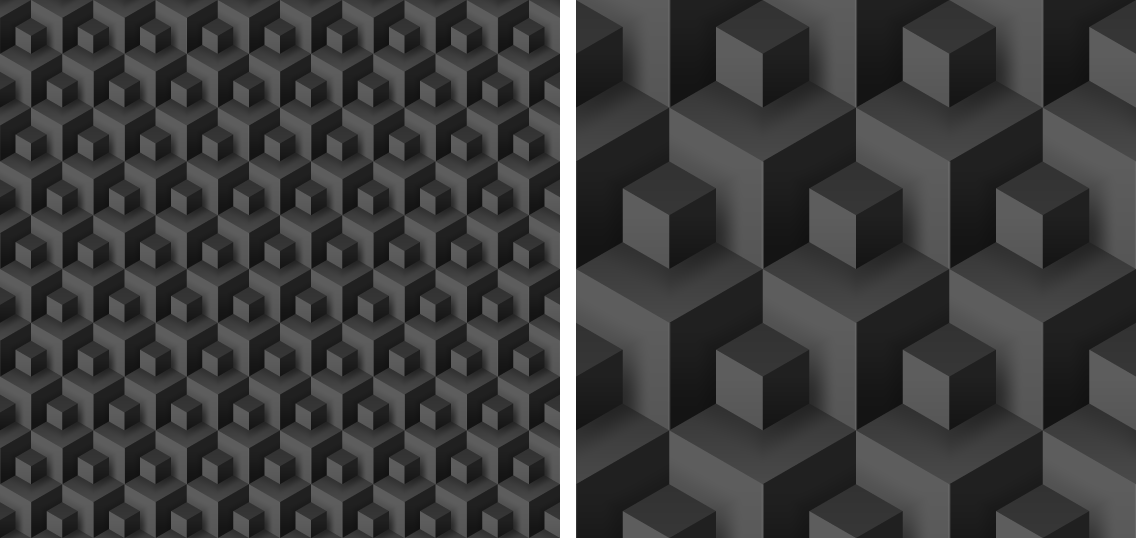
Left: the whole. Right: its middle third, enlarged.
Give the GLSL for this pattern, as a WebGL 2 fragment shader.

```glsl
#version 300 es
precision highp float;
// Stacked grey cubes in isometric view, with a half-size cube in every hollow.
// Cells of a hexagonal lattice are split into three faces; soft contact
// shadows follow the distance to the small cubes. Unit: edge of a large cube.

uniform vec2 u_resolution;
out vec4 fragColor;

const float ROOT3 = 1.7320508;
const vec2 PERIOD = vec2(ROOT3, 3.0);   // two staggered rows
const vec2 REPEATS = vec2(9.0, 5.0);
const float SMALL_APOTHEM = 0.25 * ROOT3;
const int AA = 4;

const float TOP_FRONT = 0.290, TOP_BACK = 0.185;
const float LEFT_LIT = 0.365, LEFT_LOW = 0.335;
const float RIGHT_HIGH = 0.125, RIGHT_LOW = 0.078;
const float SMALL_TOP = 0.205, EDGE_LIGHT = 0.45;

float hash(vec2 p) {
    vec3 q = fract(vec3(p.xyx) * 0.1031);
    q += dot(q, q.yzx + 33.33);
    return fract((q.x + q.y) * q.z);
}

// Offset from the nearest centre of the hexagonal lattice.
vec2 hexLocal(vec2 p) {
    vec2 a = mod(p, PERIOD) - 0.5 * PERIOD;
    vec2 b = mod(p + 0.5 * PERIOD, PERIOD) - 0.5 * PERIOD;
    return dot(a, a) < dot(b, b) ? a : b;
}

// Distance to a pointy-topped hexagon.
float hexDistance(vec2 p, float apothem) {
    p = abs(p);
    return max(p.x, 0.5 * p.x + 0.5 * ROOT3 * p.y) - apothem;
}

bool isTopFace(vec2 p) {
    return p.y > abs(p.x) / ROOT3;
}

// Small cube; p is relative to its front corner, in edges of that cube.
float smallCube(vec2 p) {
    if (isTopFace(p)) return SMALL_TOP + 0.02 * (0.5 - p.y);
    float drop = clamp(-p.y, 0.0, 1.0);
    return p.x < 0.0 ? mix(LEFT_LIT, LEFT_LOW, drop)
                     : mix(RIGHT_HIGH, RIGHT_LOW, drop);
}

// Large cube; toSmall is the offset from the nearest small cube.
float largeCube(vec2 p, vec2 toSmall, float edgeStrength) {
    float gap = hexDistance(toSmall, SMALL_APOTHEM);
    float leeSide = smoothstep(-0.2, 0.35, toSmall.x);
    float tone;
    if (isTopFace(p)) {
        float shade = mix(0.12, 0.34, leeSide) * (1.0 - smoothstep(0.0, 0.28, gap));
        tone = mix(TOP_FRONT, TOP_BACK, p.y) * (1.0 - shade);
    } else if (p.x < 0.0) {
        float below = 1.0 - smoothstep(-0.2, 0.4, toSmall.y);
        float shade = mix(0.12, 0.5, below) * (1.0 - smoothstep(0.0, 0.26, gap));
        tone = mix(LEFT_LIT, LEFT_LOW, clamp(-p.y, 0.0, 1.0)) * (1.0 - shade);
    } else {
        float contact = 1.0 - smoothstep(0.0, 0.2, gap);
        tone = mix(RIGHT_HIGH, RIGHT_LOW, smoothstep(0.0, 0.9, -p.y));
        tone *= 1.0 - 0.15 * contact;
    }
    // Thin light along the vertical front edge.
    float edge = (1.0 - smoothstep(0.005, 0.014, abs(p.x))) * step(p.y, 0.0);
    return mix(tone, EDGE_LIGHT, edge * edgeStrength);
}

float relief(vec2 p) {
    vec2 origin = vec2(0.0, 0.5);
    vec2 bigLocal = hexLocal(p + origin);
    vec2 smallLocal = hexLocal(p + origin - vec2(0.0, 1.0));
    if (hexDistance(smallLocal, SMALL_APOTHEM) < 0.0) return smallCube(2.0 * smallLocal);

    // Wrapped cell number, so the variation tiles too.
    vec2 cell = floor((p + origin - bigLocal) / (0.5 * PERIOD) + 0.5);
    cell = mod(cell, 2.0 * REPEATS);
    return largeCube(bigLocal, smallLocal, mix(0.2, 0.7, hash(cell)));
}

void main() {
    vec2 scale = REPEATS * PERIOD / u_resolution;
    float tone = 0.0;
    // Average a grid of samples inside the pixel for smooth edges.
    for (int y = 0; y < AA; y++) {
        for (int x = 0; x < AA; x++) {
            vec2 offset = (vec2(x, y) + 0.5) / float(AA) - 0.5;
            tone += relief((gl_FragCoord.xy + offset) * scale);
        }
    }
    fragColor = vec4(vec3(tone / float(AA * AA)), 1.0);
}
```
